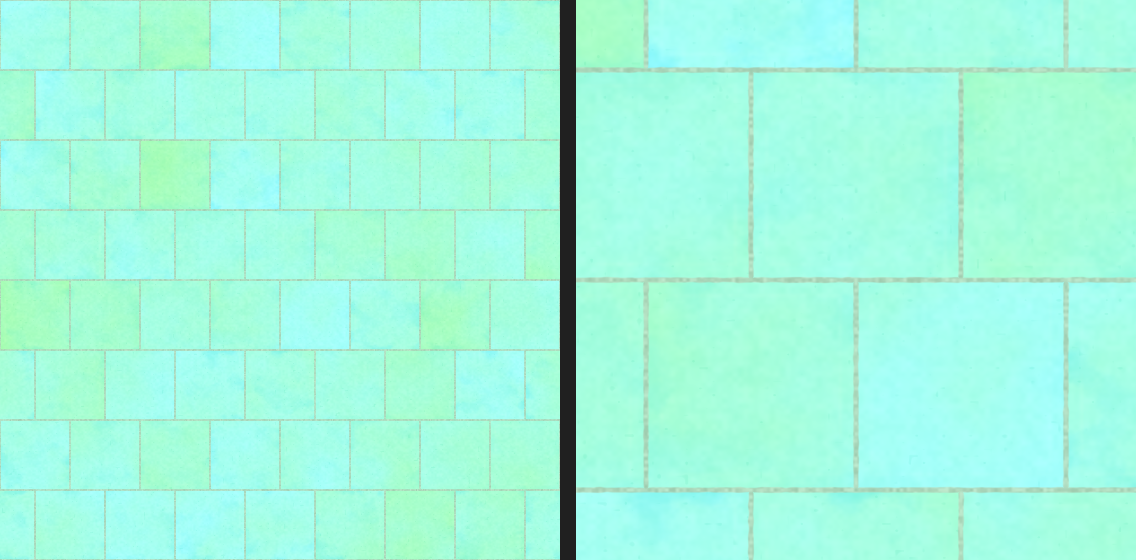
Left: the whole. Right: its middle third, enlarged.
Reproduce this texture procedurally as a Shadertoy shader.

```glsl
#define TILES 8.0
#define GROUT_HALF 0.012
#define GROUT_WOBBLE 0.005
#define TONE_MIN -0.04
#define TONE_RANGE 1.0
#define CLOUD_AMOUNT 0.75
#define STAIN_AMOUNT 0.6
#define GRAIN_AMOUNT 0.032
#define GREEN vec3(0.655, 0.995, 0.75)
#define CYAN vec3(0.645, 1.0, 0.965)
#define STAIN_TINT vec3(-0.11, -0.03, 0.01)
#define GROUT vec3(0.69, 0.84, 0.73)

float hash(vec2 p) {
    return fract(sin(dot(p, vec2(127.1, 311.7))) * 43758.5453);
}

float noise(vec2 p) {
    vec2 i = floor(p), f = fract(p);
    f = f * f * (3.0 - 2.0 * f);
    return mix(mix(hash(i), hash(i + vec2(1, 0)), f.x),
               mix(hash(i + vec2(0, 1)), hash(i + vec2(1, 1)), f.x), f.y);
}

float fbm(vec2 p) {
    float sum = 0.0, amp = 0.5;
    for (int i = 0; i < 5; i++) {
        sum += amp * noise(p);
        p = mat2(1.6, 1.2, -1.2, 1.6) * p + 7.3;
        amp *= 0.5;
    }
    return sum / 0.97;
}

void mainImage(out vec4 fragColor, in vec2 fragCoord) {
    vec2 p = fragCoord / iResolution.xy * TILES;
    float pixel = TILES / iResolution.y;

    // Running bond: every other row shifts by half a tile and wraps around
    float row = floor(p.y);
    vec2 brick = p + vec2(0.5 * mod(row + 1.0, 2.0), 0.0);
    vec2 id = vec2(mod(floor(brick.x), TILES), row);
    vec2 uv = fract(brick);
    vec2 local = uv + id * 13.0;
    vec2 toEdge = min(uv, 1.0 - uv);
    float edge = min(toEdge.x, toEdge.y);
    float rim = exp(-edge * 7.0);

    // Tone of each tile, with a slope and soft clouds
    float tone = TONE_MIN + TONE_RANGE * sqrt(hash(id + 3.7));
    vec2 slope = vec2(hash(id + 11.3), hash(id + 29.1)) - 0.5;
    tone += 0.45 * dot(slope, uv - 0.5);
    tone += CLOUD_AMOUNT * (fbm(local * 1.9) - 0.5);
    vec3 color = mix(GREEN, CYAN, clamp(tone, -0.25, 1.08));

    // Blotchy glaze pooled towards the rim
    float blotch = smoothstep(0.46, 0.74, fbm(local * vec2(4.0, 5.0) + 41.0));
    float stain = blotch * (0.25 + 0.9 * rim) * (0.4 + 1.2 * hash(id + 53.9));
    color += STAIN_AMOUNT * stain * STAIN_TINT;

    // Faint pressed line just inside the rim
    float pressed = 1.0 - smoothstep(0.0, 0.012 + pixel, abs(edge - 0.075));
    color.r += 0.02 * pressed * noise(local * 6.0);

    // Fine grain and sparse pits
    float grain = noise(p * 40.0) + noise(p * 23.0 + 5.0) - 1.0;
    float pit = smoothstep(0.88, 0.98, noise(p * 31.0 + 19.0));
    color += GRAIN_AMOUNT * grain * vec3(1.0, 0.3, 0.6);
    color -= pit * vec3(0.05, 0.02, 0.03);

    // Gritty grout with an uneven border
    float wobble = GROUT_WOBBLE * (noise(p * 27.0 + 2.0) - 0.5);
    float width = GROUT_HALF + wobble;
    float soft = max(0.6 * pixel, 0.005);
    float joint = 1.0 - smoothstep(width - soft, width + soft, edge);
    vec3 grout = GROUT + 0.14 * (noise(p * 60.0 + 8.0) - 0.5);
    color = mix(color, grout, 0.9 * joint);

    fragColor = vec4(clamp(color, 0.0, 1.0), 1.0);
}
```
